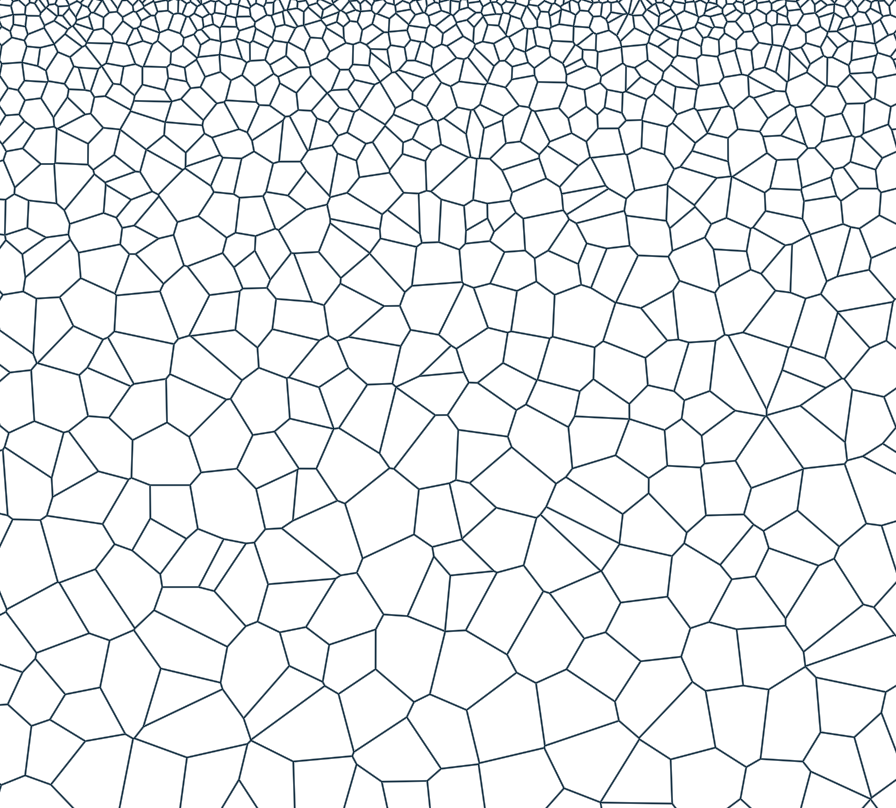
Reproduce this pattern procedurally as a WebGL 1 fragment shader.

```glsl
precision highp float;

uniform vec2 u_resolution;

#define ROW_SCALE 0.00136
#define TOP_OFFSET 0.0195
#define JITTER 1.0
#define LINE_WIDTH 0.0019
#define EDGE_SOFTNESS 1.3
#define SEED 4.7
#define INK vec3(0.05, 0.16, 0.235)
#define PAPER vec3(1.0)

vec2 hash2(vec2 cell) {
  vec2 k = vec2(dot(cell, vec2(127.1, 311.7)), dot(cell, vec2(269.5, 183.3)));
  return fract(sin(k + SEED) * 43758.5453);
}

// Seed point of a cell; rows grow quadratically with depth
vec2 seedPoint(float row, float columnOffset, float x) {
  float cellWidth = ROW_SCALE * (2.0 * row + 1.0);
  float column = floor(x / cellWidth) + columnOffset;
  vec2 jitter = 0.5 + JITTER * (hash2(vec2(column, row)) - 0.5);
  float warped = row + jitter.y;
  return vec2((column + jitter.x) * cellWidth, ROW_SCALE * warped * warped);
}

// Distance to the nearest straight Voronoi border
float borderDistance(vec2 p) {
  float centerRow = floor(sqrt(p.y / ROW_SCALE));
  vec2 nearest = vec2(0.0);
  float nearestSq = 1e5;
  for (int j = -3; j <= 3; j++) {
    for (int i = -3; i <= 3; i++) {
      vec2 toSeed = seedPoint(centerRow + float(j), float(i), p.x) - p;
      float distSq = dot(toSeed, toSeed);
      if (distSq < nearestSq) {
        nearestSq = distSq;
        nearest = toSeed;
      }
    }
  }

  float border = 1e5;
  for (int j = -3; j <= 3; j++) {
    for (int i = -3; i <= 3; i++) {
      vec2 toSeed = seedPoint(centerRow + float(j), float(i), p.x) - p;
      vec2 across = toSeed - nearest;
      float gapSq = dot(across, across);
      if (gapSq > 1e-10) {
        border = min(border, dot(0.5 * (toSeed + nearest), across) * inversesqrt(gapSq));
      }
    }
  }
  return border;
}

void main() {
  float pixel = 1.0 / u_resolution.x;

  // Depth runs downward from the dense upper edge
  float depth = (u_resolution.y - gl_FragCoord.y) * pixel + TOP_OFFSET;
  vec2 p = vec2(gl_FragCoord.x * pixel, depth);

  // Antialiased ink line over paper
  float inside = 0.5 * LINE_WIDTH - borderDistance(p);
  float ink = clamp(inside / (EDGE_SOFTNESS * pixel) + 0.5, 0.0, 1.0);
  gl_FragColor = vec4(mix(PAPER, INK, ink), 1.0);
}
```
